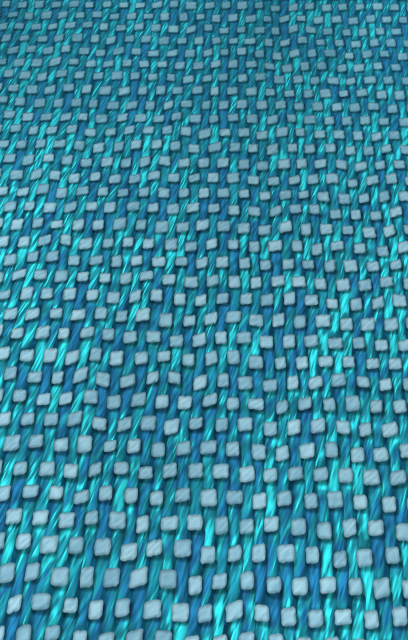
This texture is drawn by a Shadertoy shader. Its source:

```glsl
#define FAR_COLUMNS 24.4
#define NEAR_GROWTH 0.675
#define ROW_SCALE 85.6
#define WOBBLE 0.16
#define WEFT_HALF vec2(0.34, 0.29)
#define WARP_HALF vec2(0.29, 0.86)
#define SHADOW vec3(0.05, 0.27, 0.37)
#define BLUE vec3(0.13, 0.43, 0.60)
#define TEAL vec3(0.13, 0.54, 0.61)
#define BRIGHT vec3(0.18, 0.76, 0.80)
#define PALE vec3(0.60, 0.77, 0.83)
#define PALE_DIM vec3(0.37, 0.57, 0.66)

float hash(vec2 p) {
    return fract(sin(dot(p, vec2(127.1, 311.7))) * 43758.5453);
}

float noise(vec2 p) {
    vec2 i = floor(p), f = fract(p);
    f = f * f * (3.0 - 2.0 * f);
    return mix(mix(hash(i), hash(i + vec2(1, 0)), f.x),
               mix(hash(i + vec2(0, 1)), hash(i + vec2(1, 1)), f.x), f.y);
}

float roundBox(vec2 p, vec2 halfSize, float radius) {
    vec2 d = abs(p) - halfSize + radius;
    return length(max(d, 0.0)) + min(max(d.x, d.y), 0.0) - radius;
}

// Canvas to weave cells: x counts warp threads, y counts weft rows downward
vec2 weaveCoords(vec2 uv) {
    float depth = 1.0 + NEAR_GROWTH * (1.0 - uv.y);
    float row = ROW_SCALE * (1.0 - 1.0 / depth) - 0.5 * (uv.x - 0.5);
    return vec2(2.0 * FAR_COLUMNS * (uv.x - 0.5) / depth + 0.04 * row, row);
}

// Long twisted thread in mixed blue and teal strands
vec4 warpThread(vec2 q, vec2 cell, float aa) {
    float lean = 0.22 + 0.3 * (hash(cell + 3.7) - 0.5);
    q.x += lean * q.y;
    float d = roundBox(q * vec2(0.6, 1.0), WARP_HALF, 0.24);
    vec2 seed = 17.0 * cell;
    float strand = noise(vec2(q.x * 2.6 + q.y * 1.2, q.y * 1.3) + seed);
    float fibre = noise(vec2(q.x * 7.0 + q.y * 3.5, q.y * 2.5) + seed + 5.3);
    float tint = 0.55 * strand + 0.25 * hash(cell) + 0.2 * hash(vec2(cell.x, 9.0));
    vec3 col = mix(BLUE, TEAL, smoothstep(0.3, 0.5, tint));
    col = mix(col, BRIGHT, smoothstep(0.53, 0.68, tint + 0.2 * (fibre - 0.5)));
    float roundness = smoothstep(0.04, -0.2, d);
    col *= (0.68 + 0.42 * roundness) * (0.72 + 0.5 * fibre);
    return vec4(col, smoothstep(aa, -aa, d));
}

// Short pale bundle with slanted fibres
vec4 weftThread(vec2 q, vec2 cell, float aa) {
    vec2 size = WEFT_HALF * (0.9 + 0.22 * vec2(hash(cell + 1.3), hash(cell + 6.1)));
    q.y += 0.08 * q.x;
    float d = roundBox(q * vec2(0.6, 1.0), size, 0.15);
    d += 0.05 * (noise(q * 5.0 + cell * 11.0) - 0.5);
    float fibre = noise(vec2(q.x * 1.5 - q.y * 2.0, q.y * 8.0 + q.x * 3.0) + 13.0 * cell);
    float light = 0.2 + 0.5 * fibre + 0.45 * hash(cell + 8.2) - 0.25 * q.y;
    vec3 col = mix(PALE_DIM, PALE, clamp(light, 0.0, 1.1));
    col *= 0.76 + 0.28 * smoothstep(0.02, -0.16, d);
    return vec4(col, smoothstep(aa, -aa, d));
}

void mainImage(out vec4 fragColor, in vec2 fragCoord) {
    vec2 uv = fragCoord / iResolution.xy;
    vec2 p = weaveCoords(uv);
    float aa = 0.75 * fwidth(p.y) + 0.01;
    p += WOBBLE * (vec2(noise(p * 0.45), noise(p * 0.45 + 31.0)) - 0.5) * 2.0;
    vec2 home = floor(p);

    vec3 col = SHADOW * (0.75 + 0.6 * noise(p * vec2(4.0, 5.0)));
    vec4 weft = vec4(0.0);
    float shade = 0.0;

    // Alternate cells carry warp and weft on top
    for (int j = -1; j <= 1; j++)
    for (int i = -1; i <= 1; i++) {
        vec2 cell = home + vec2(i, j);
        vec2 jitter = 0.14 * (vec2(hash(cell + 2.0), hash(cell + 4.0)) - 0.5);
        vec2 q = p - cell - 0.5 - jitter;
        if (mod(cell.x + cell.y, 2.0) > 0.5) {
            vec4 warp = warpThread(q, cell, aa);
            col = mix(col, warp.rgb, warp.a);
        } else {
            vec4 bundle = weftThread(q, cell, aa);
            weft = mix(weft, vec4(bundle.rgb, 1.0), bundle.a);
            float below = roundBox((q - vec2(0.08, 0.1)) * vec2(0.6, 1.0), WEFT_HALF, 0.15);
            shade = max(shade, smoothstep(0.13, -0.03, below));
        }
    }

    // Contact shadow, then the pale bundles over it
    col *= 1.0 - 0.4 * shade;
    col = mix(col, weft.rgb / max(weft.a, 0.001), weft.a);

    // Softer, bluer far edge and gentle uneven light
    float far = smoothstep(0.55, 1.0, uv.y);
    col = mix(col, mix(BLUE, TEAL, 0.5), 0.25 * far);
    col *= 0.95 + 0.14 * noise(uv * 3.0 + 2.0) - 0.08 * far;
    fragColor = vec4(clamp(col, 0.0, 1.0), 1.0);
}
```
